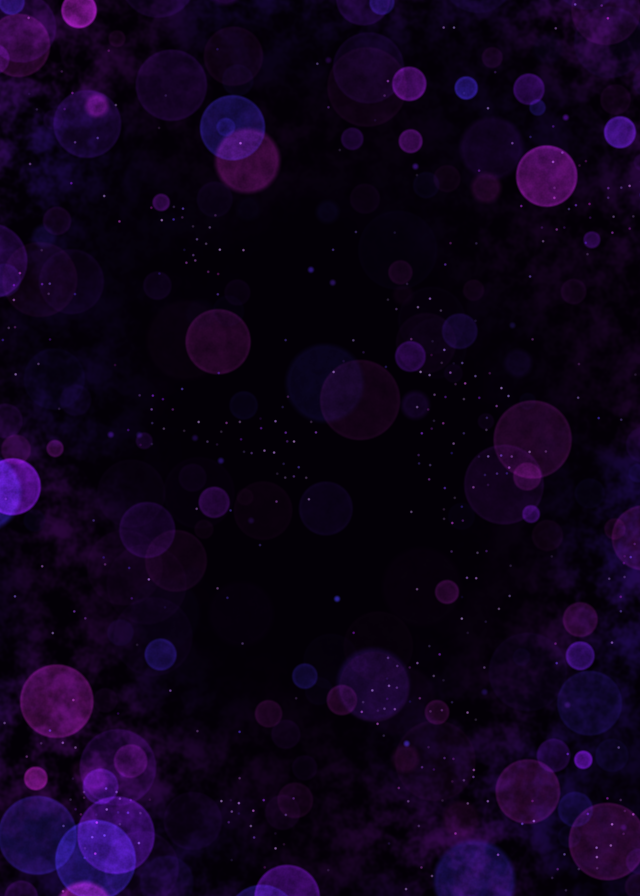
Reproduce this background procedurally as a Shadertoy shader.

```glsl
// Dark violet bokeh: translucent rimmed discs and clustered sparks over black.
// Discs follow a jittered low-discrepancy sequence, sparks sit in hashed cells,
// and gradient noise forms the mottled haze that thickens toward the borders.

const int   DISC_COUNT   = 175;
const vec2  SMALL_RADII  = vec2(0.009, 0.020);
const vec2  LARGE_RADII  = vec2(0.030, 0.045);
const float LARGE_SHARE  = 0.42;
const float DISC_BLUR    = 0.0016;
const float RIM_WIDTH    = 0.0026;
const float DISC_GAIN    = 1.1;
const float HAZE_GAIN    = 1.15;
const float SPARK_GAIN   = 0.62;
const vec3  NIGHT        = vec3(0.012, 0.000, 0.024);
const vec3  BLUE         = vec3(0.125, 0.080, 0.480);
const vec3  VIOLET       = vec3(0.300, 0.045, 0.560);
const vec3  MAGENTA      = vec3(0.480, 0.070, 0.480);
const vec3  HAZE_BLUE    = vec3(0.070, 0.022, 0.200);
const vec3  HAZE_PLUM    = vec3(0.170, 0.025, 0.240);

vec3 hash3(vec2 p) {
    vec3 q = fract(p.xyx * vec3(0.1031, 0.1030, 0.0973));
    q += dot(q, q.yxz + 33.33);
    return fract((q.xxy + q.yzz) * q.zyx);
}

float gradientNoise(vec2 p) {
    vec2 cell = floor(p), f = fract(p);
    vec2 w = f * f * f * (f * (f * 6.0 - 15.0) + 10.0);
    vec4 corner;
    for (int k = 0; k < 4; k++) {
        vec2 o = vec2(k & 1, k >> 1);
        float angle = 6.2832 * hash3(cell + o + 51.0).x;
        corner[k] = dot(vec2(cos(angle), sin(angle)), f - o);
    }
    return mix(mix(corner.x, corner.y, w.x), mix(corner.z, corner.w, w.x), w.y);
}

float fbm(vec2 p) {
    float sum = 0.0, amp = 0.6;
    for (int k = 0; k < 4; k++) {
        sum += amp * gradientNoise(p);
        p = mat2(1.6, 1.2, -1.2, 1.6) * p + 7.3;
        amp *= 0.68;
    }
    return sum;
}

// 0 in the empty middle, 1 along the borders
float borderWeight(vec2 p, vec2 size) {
    vec2 q = (2.0 * p / size - 1.0) * vec2(1.0, 0.92);
    return smoothstep(0.4, 1.1, length(q));
}

vec3 bokehTint(float h) {
    vec3 cool = mix(BLUE, VIOLET, smoothstep(0.2, 0.45, h));
    return mix(cool, MAGENTA, smoothstep(0.5, 0.9, h));
}

vec3 discs(vec2 uv, vec2 size, float mottle) {
    vec3 light = vec3(0.0);
    for (int i = 0; i < DISC_COUNT; i++) {
        float n = float(i);
        vec3 place = hash3(vec2(n, 17.0));
        vec3 look = hash3(vec2(n, 83.0));
        vec2 spread = fract(n * vec2(0.75488, 0.56984) + 0.25 * place.xy);
        vec2 center = (spread * 1.06 - 0.03) * size;

        bool isLarge = place.z < LARGE_SHARE;
        vec2 radii = isLarge ? LARGE_RADII : SMALL_RADII;
        float radius = mix(radii.x, radii.y, place.x);
        float d = length(uv - center) - radius;
        float blur = DISC_BLUR * (1.0 + 2.0 * step(0.85, look.z));
        float fill = 1.0 - smoothstep(-blur, blur, d);
        float rim = fill * smoothstep(-2.0 * RIM_WIDTH, -0.4 * RIM_WIDTH, d);

        float strength = mix(0.09, 1.0, pow(look.x, 3.5));
        float dimming = isLarge ? 0.3 : 0.5;
        strength *= mix(dimming, 1.0, borderWeight(center, size));
        float body = fill * (0.85 + 0.5 * mottle) + 0.35 * rim;
        light += bokehTint(look.y) * strength * body;
    }
    return light;
}

// One dot per occupied cell; noise gathers the occupied cells into clusters
vec3 sparks(vec2 uv, float cells, float density, float radius, vec3 tint) {
    vec2 id = floor(uv * cells);
    vec3 rnd = hash3(id + cells);
    vec3 look = hash3(id + cells + 211.0);
    float d = length(fract(uv * cells) - 0.2 - 0.6 * rnd.xy) / cells;
    float cluster = smoothstep(0.05, 0.4, gradientNoise(id / cells * 7.0 + cells));
    float present = step(1.0 - density * (0.08 + cluster), rnd.z);
    float dotShape = 1.0 - smoothstep(0.15 * radius, radius, d);
    return mix(tint, bokehTint(look.x) * 1.5, look.y) * present * dotShape * (0.2 + look.z);
}

void mainImage(out vec4 fragColor, in vec2 fragCoord) {
    vec2 uv = fragCoord / iResolution.y;
    vec2 size = vec2(iResolution.x / iResolution.y, 1.0);
    float border = borderWeight(uv, size);

    // Mottled haze in patches
    float patches = smoothstep(-0.35, 0.35, gradientNoise(uv * 4.0 + 3.0));
    float cloud = smoothstep(-0.35, 0.55, fbm(uv * 22.0)) * mix(0.45, 1.3, patches);
    float hue = smoothstep(-0.25, 0.25, gradientNoise(uv * 5.0 + 31.0));
    vec3 color = NIGHT + HAZE_GAIN * border * cloud * mix(HAZE_BLUE, HAZE_PLUM, hue);

    // Bokeh discs with a faint grain inside
    color += DISC_GAIN * discs(uv, size, fbm(uv * 50.0 + 9.0));

    // Fine pale sparks and a few larger blue ones
    color += SPARK_GAIN * sparks(uv, 80.0, 0.36, 0.0023, vec3(0.75, 0.6, 0.9));
    color += SPARK_GAIN * sparks(uv, 34.0, 0.12, 0.005, vec3(0.25, 0.22, 1.0));

    // Soft shoulder keeps overlapping discs from glaring
    color = color / (1.0 + 0.25 * color);
    fragColor = vec4(color, 1.0);
}
```
